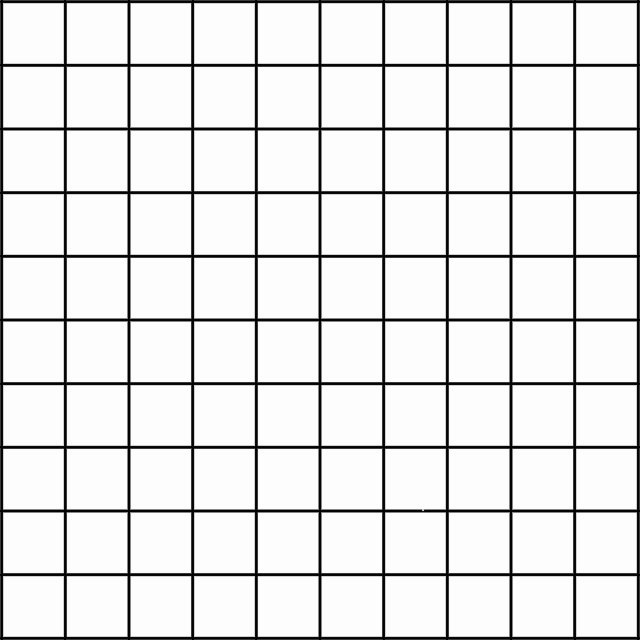
This pattern is drawn by a three.js fragment shader. Its source:

```glsl
// A ten by ten grid of thin black rules on near-white paper, framed by its
// outer rules. Distance to the nearest rule on each axis gives the ink, and
// one tiny round nick interrupts a rule near the lower right.

#define CELLS 10.0
#define PITCH 0.09948
#define LINE_WIDTH 0.0046
#define NICK_CENTER vec2(0.6610, 0.2030)
#define NICK_RADIUS 0.0014
#define PAPER vec3(0.992)
#define INK vec3(0.012)

varying vec2 vUv;

// Signed distance to the nearest rule, limited to the outermost rules
vec2 ruleDistance(vec2 p) {
  vec2 cell = (p - 0.5) / PITCH;
  vec2 nearest = clamp(floor(cell + 0.5), -0.5 * CELLS, 0.5 * CELLS);
  return abs(cell - nearest) * PITCH - 0.5 * LINE_WIDTH;
}

// Smooth coverage of the inside of a shape
float coverage(float signedDistance, float softness) {
  return 1.0 - smoothstep(-softness, softness, signedDistance);
}

void main() {
  float softness = 0.8 * max(fwidth(vUv.x), fwidth(vUv.y));

  // Rules on both axes
  vec2 rules = ruleDistance(vUv);
  float ink = coverage(min(rules.x, rules.y), softness);

  // Missing fleck of ink
  float nick = length(vUv - NICK_CENTER) - NICK_RADIUS;
  ink *= 1.0 - coverage(nick, softness);

  gl_FragColor = vec4(mix(PAPER, INK, ink), 1.0);
}
```
